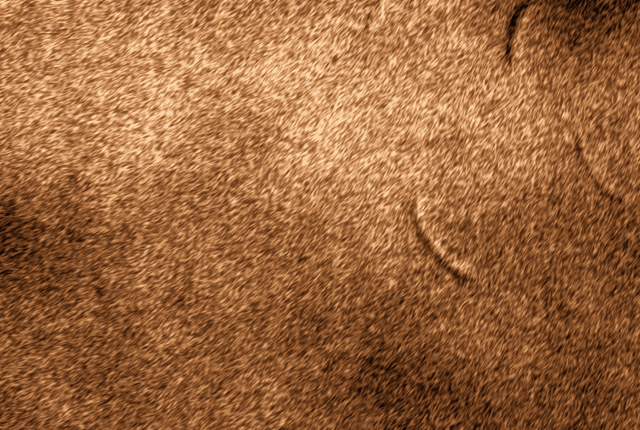
Reproduce this texture procedurally as a Shadertoy shader.

```glsl
#define HAIR_WIDTH 0.0034
#define HAIR_LENGTH 0.019
#define HAIR_CONTRAST 6.2
#define HAIR_TAPS 11
#define LEAN_LEFT 0.42
#define LEAN_RIGHT 1.08
#define LEAN_JITTER 0.45
#define TUFT_CONTRAST 1.0
#define CLOUD_CONTRAST 2.8
#define SHADE_CONTRAST 1.3
#define BASE_TONE 3.82

// Fur tones from deep shadow to sunlit tips
const vec3 FUR[8] = vec3[8](
    vec3(0.05, 0.02, 0.02), vec3(0.19, 0.09, 0.04),
    vec3(0.34, 0.18, 0.07), vec3(0.47, 0.27, 0.13),
    vec3(0.60, 0.37, 0.20), vec3(0.75, 0.51, 0.31),
    vec3(0.89, 0.67, 0.47), vec3(0.98, 0.83, 0.65));

float hash(vec2 p) {
    vec3 q = fract(vec3(p.xyx) * 0.1031);
    q += dot(q, q.yzx + 33.33);
    return fract((q.x + q.y) * q.z);
}

float noise(vec2 p) {
    vec2 i = floor(p), f = fract(p);
    f = f * f * (3.0 - 2.0 * f);
    return mix(mix(hash(i), hash(i + vec2(1, 0)), f.x),
               mix(hash(i + vec2(0, 1)), hash(i + vec2(1, 1)), f.x), f.y);
}

float clouds(vec2 p) {
    float sum = 0.0, weight = 0.5;
    for (int i = 0; i < 4; i++) {
        sum += weight * noise(p);
        p = mat2(1.6, 1.2, -1.2, 1.6) * p + 7.3;
        weight *= 0.5;
    }
    return sum / 0.9375;
}

// Soft elliptical patch of light or shade
float patchAt(vec2 p, vec2 center, vec2 radius) {
    vec2 d = (p - center) / radius;
    return exp(-dot(d, d));
}

// Skin fold along an arc: dark outer groove, bright inner ridge
float fold(vec2 p, vec2 center, float radius, float heading, float halfSpan,
           float groove, float ridge) {
    vec2 q = p - center, axis = vec2(cos(heading), sin(heading));
    float angle = abs(atan(axis.x * q.y - axis.y * q.x, dot(q, axis)));
    float fade = 1.0 - smoothstep(0.45 * halfSpan, halfSpan, angle);
    float d = length(q) - radius;
    float dark = exp(-pow((d - 0.007) / 0.010, 2.0));
    float light = exp(-pow((d + 0.014) / 0.013, 2.0));
    return fade * (ridge * light - groove * dark);
}

// Noise smeared along the local hair direction
float hairs(vec2 p, vec2 dir) {
    float sum = 0.0, total = 0.0;
    for (int i = 0; i < HAIR_TAPS; i++) {
        float t = (float(i) + 0.5) / float(HAIR_TAPS) - 0.5;
        float weight = 0.5 + 0.5 * cos(6.2832 * t);
        sum += weight * noise((p + dir * t * HAIR_LENGTH) / HAIR_WIDTH);
        total += weight;
    }
    return sum / total - 0.5;
}

float bodyShade(vec2 p) {
    float s = 0.8 * (p.y - 0.5);
    s += 1.2 * patchAt(p, vec2(0.78, 0.77), vec2(0.40, 0.24));
    s += 0.7 * patchAt(p, vec2(0.20, 0.80), vec2(0.32, 0.24));
    s += 0.5 * patchAt(p, vec2(0.50, 0.22), vec2(0.13, 0.35));
    s -= 0.8 * patchAt(p, vec2(0.88, 0.14), vec2(0.22, 0.18));
    s -= 0.7 * patchAt(p, vec2(0.30, 0.18), vec2(0.10, 0.22));
    s -= 0.8 * patchAt(p, vec2(0.00, 0.40), vec2(0.12, 0.32));
    s -= 0.8 * patchAt(p, vec2(1.49, 0.05), vec2(0.25, 0.30));
    s -= 2.8 * patchAt(p, vec2(1.36, 1.02), vec2(0.18, 0.14));
    return s;
}

float folds(vec2 p) {
    float s = fold(p, vec2(1.16, 0.53), 0.192, 3.80, 0.85, 1.7, 1.4);
    s += fold(p, vec2(1.32, 0.885), 0.133, 2.80, 0.75, 3.0, 1.2);
    s += fold(p, vec2(1.50, 0.68), 0.152, 3.84, 0.95, 1.2, 0.5);
    s += fold(p, vec2(1.02, 1.20), 0.527, 4.71, 0.24, 1.0, 0.5);
    s += fold(p, vec2(1.00, 0.93), 0.140, 2.80, 0.50, 1.1, 0.6);
    return s;
}

vec3 furColor(float tone) {
    tone = clamp(tone, 0.0, 6.999);
    int i = int(tone);
    return mix(FUR[i], FUR[i + 1], fract(tone));
}

void mainImage(out vec4 fragColor, in vec2 fragCoord) {
    vec2 p = fragCoord / iResolution.y;

    // Hair direction, steeper toward the right
    float lean = mix(LEAN_LEFT, LEAN_RIGHT, smoothstep(0.0, 1.4, p.x));
    lean += LEAN_JITTER * (noise(p * 26.0) - 0.5);
    vec2 dir = vec2(cos(lean), sin(lean));
    vec2 along = vec2(dot(p, vec2(0.8, 0.6)), dot(p, vec2(-0.6, 0.8)));

    // Broad light, folds and mottling
    vec2 warped = p + 0.03 * (vec2(noise(p * 9.0), noise(p * 9.0 + 31.0)) - 0.5);
    float tone = BASE_TONE + SHADE_CONTRAST * bodyShade(warped) + folds(warped);
    tone += CLOUD_CONTRAST * (clouds(p * vec2(6.0, 4.5) + 3.0) - 0.5);
    tone += TUFT_CONTRAST * (noise(along * vec2(45.0, 100.0)) - 0.5);

    // Single hairs
    tone += HAIR_CONTRAST * hairs(p, dir);
    fragColor = vec4(furColor(tone), 1.0);
}
```
